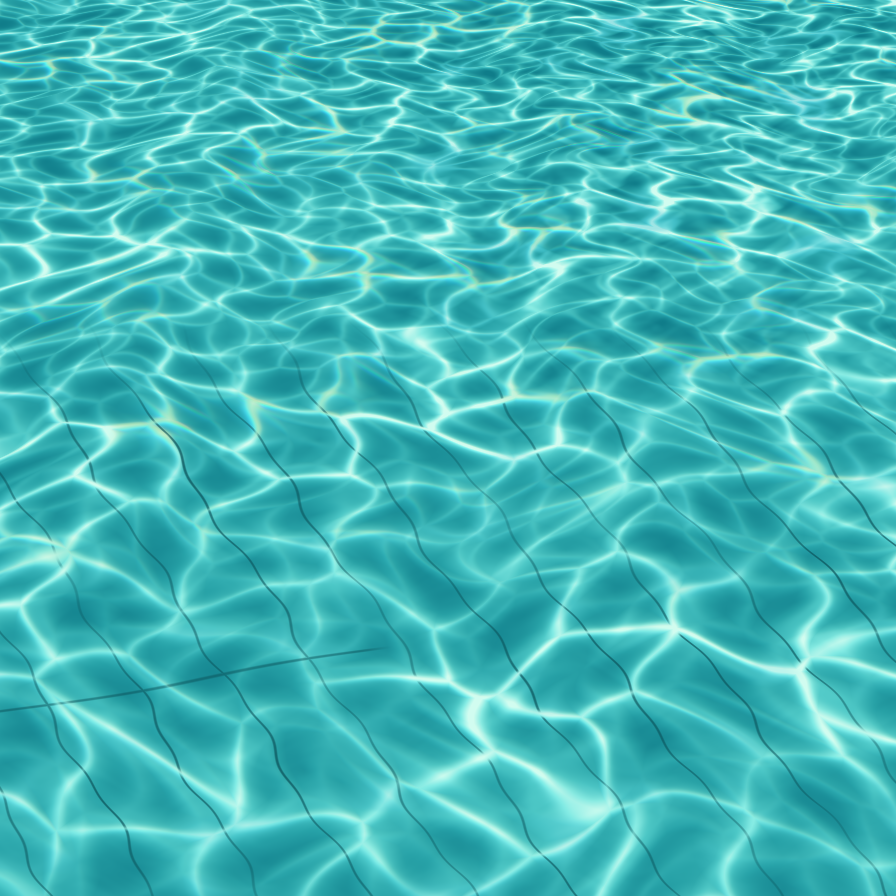
Give the GLSL for this texture, as a WebGL 2 fragment shader.

```glsl
#version 300 es
precision highp float;
// Sunlit pool water seen at a slant: bright caustic webs over a tiled floor.
// Warped cellular noise in perspective gives the webs; sampling it once per
// colour channel splits the light, and layered sines add chop and glints.

uniform vec2 u_resolution;
out vec4 outColor;

const vec3 DEEP  = vec3(0.06, 0.49, 0.54);
const vec3 TEAL  = vec3(0.155, 0.635, 0.655);
const vec3 AQUA  = vec3(0.30, 0.78, 0.775);
const vec3 PALE  = vec3(0.52, 0.92, 0.89);
const vec3 WHITE = vec3(0.82, 0.99, 0.94);
const vec3 SKY   = vec3(0.21, 0.71, 0.81);
const vec3 WARM  = vec3(0.62, 0.87, 0.68);

const float HORIZON = 1.6;            // height of the vanishing line
const vec2  WEB_SCALE = vec2(9.6, 20.0);
const float LINE_WIDTH = 0.085;
const float GLOW_FALLOFF = 3.1;
const float BASE_LIGHT = 0.05;
const float DISPERSION = 0.007;
const float TILE_SIZE = 0.117;
const float TILE_SLANT = 0.54;
const float GROUT_WIDTH = 0.0013;

vec2 hash2(vec2 c) {
    vec3 h = fract(c.xyx * vec3(0.1031, 0.1030, 0.0973));
    h += dot(h, h.yzx + 33.33);
    return fract((h.xx + h.yz) * h.zy);
}

// Irregular smooth field of rotated sines, about -1 to 1.
float swell(vec2 q) {
    float sum = 0.0, amp = 0.5;
    for (int i = 0; i < 4; i++) {
        q = mat2(0.8, 0.6, -0.6, 0.8) * q * 1.37 + 1.7;
        sum += amp * sin(q.x + 1.3 * sin(q.y * 0.9));
        amp *= 0.75;
    }
    return sum * 0.85;
}

// Bends the plane so that straight cell borders become curved.
vec2 bend(vec2 q, float chop) {
    q += vec2(0.22, 0.30) * sin(q.yx * vec2(1.3, 1.1) + vec2(0.4, 2.1));
    q += vec2(0.11, 0.17) * sin(q.yx * vec2(2.9, 2.5) + vec2(3.0, 0.7));
    q += 0.06 * sin(q.yx * vec2(6.1, 5.3) + q * 0.8);
    q.x += chop * 0.16 * sin(q.y * 5.0 + 2.0 * sin(q.x * 1.7));
    return q;
}

// Gap between the two nearest cell points: zero on the borders.
float cellGap(vec2 q) {
    vec2 cell = floor(q), f = fract(q);
    float near = 9.0, next = 9.0;
    for (int y = -1; y <= 1; y++)
    for (int x = -1; x <= 1; x++) {
        vec2 o = vec2(x, y);
        float d = length(o + 0.08 + 0.84 * hash2(cell + o) - f);
        next = min(next, max(near, d));
        near = min(near, d);
    }
    return next - near;
}

// Light gathered on the floor: a broad glow, sharp threads and a faint finer web.
float caustic(vec2 q, float far, float chop, float blur) {
    vec2 w = bend(q, chop);
    float strength = clamp(0.5 + 0.6 * swell(w * 0.8 + 4.0), 0.0, 1.0);
    float gap = cellGap(w);
    float fine = cellGap(w * 1.63 + vec2(7.3, 2.9) + 0.25 * sin(w.yx * 2.3));
    float width = LINE_WIDTH * (0.6 + 0.5 * strength) + blur;
    float thread = exp(-gap * gap / (width * width));
    float fineThread = exp(-fine * fine / (width * width * 2.0));
    float light = exp(-GLOW_FALLOFF * gap) * (0.34 + 0.18 * strength);
    light += thread * (0.04 + 0.32 * strength);
    light += exp(-7.0 * fine * fine) * 0.16;
    return light + fineThread * (0.04 + 0.16 * far) * (1.0 - 0.6 * strength);
}

vec3 waterRamp(float v) {
    v = clamp(v, 0.0, 1.0) * 4.0;
    vec3 c = mix(DEEP, TEAL, clamp(v, 0.0, 1.0));
    c = mix(c, AQUA, clamp(v - 1.0, 0.0, 1.0));
    c = mix(c, PALE, clamp(v - 2.0, 0.0, 1.0));
    return mix(c, WHITE, clamp(v - 3.0, 0.0, 1.0));
}

// Thin wavy joints between floor tiles, plus one cross joint.
float grout(vec2 p) {
    float wobble = 0.006 * sin(p.y * 43.0 + p.x * 9.0) + 0.003 * sin(p.y * 91.0 - p.x * 17.0);
    float shrink = 1.0 - 0.25 * p.y;
    float u = (p.x + TILE_SLANT * p.y + wobble) / (shrink * TILE_SIZE);
    float d = abs(fract(u) - 0.5) * TILE_SIZE * shrink * 0.88;
    float cross = abs(p.y - 0.205 - 0.17 * p.x - 0.4 * wobble);
    float soft = 0.9 / u_resolution.y;
    float joint = 1.0 - smoothstep(GROUT_WIDTH - soft, GROUT_WIDTH + soft, d);
    float bar = 1.0 - smoothstep(GROUT_WIDTH - soft, GROUT_WIDTH + soft, cross);
    joint *= 0.7 + 0.3 * swell(p * 9.0);
    return max(joint, bar * 0.7 * (1.0 - smoothstep(0.40, 0.44, p.x)));
}

void main() {
    vec2 p = gl_FragCoord.xy / u_resolution;

    // Perspective onto the water plane
    float inv = 1.0 / (HORIZON - p.y);
    vec2 q = vec2((p.x - 0.5) * inv, inv) * WEB_SCALE;
    q.y += 0.05 * q.x;
    float blur = 0.5 * WEB_SCALE.y * inv * inv / u_resolution.y;
    float far = smoothstep(0.25, 0.75, p.y);
    float chop = smoothstep(0.45, 0.85, p.y) * smoothstep(0.15, 0.75, p.x);

    // Each channel lands at a slightly different place
    float patches = smoothstep(0.15, 0.8, swell(p * vec2(15.0, 26.0) + 2.0));
    vec2 split = vec2(0.5, 1.0) * DISPERSION * (1.0 + 5.0 * patches * far);
    vec3 light = vec3(caustic(q - split, far, chop, blur), caustic(q, far, chop, blur),
                      caustic(q + split, far, chop, blur));

    // Broad shading, then flat sky glints and ripples on the choppy side
    float shade = 0.05 * swell(p * vec2(6.0, 11.0)) - 0.05 * smoothstep(0.6, 1.0, p.y);
    float glint = smoothstep(0.2, 0.75, swell(p * vec2(30.0, 80.0) + sin(p.yx * 31.0))) * chop;
    float ripple = swell(p * vec2(55.0, 125.0) + 1.5 * sin(p.yx * 47.0));
    light += BASE_LIGHT + shade + 0.24 * glint + ripple * (0.015 + 0.10 * chop);
    vec3 color = vec3(waterRamp(light.r).r, waterRamp(light.g).g, waterRamp(light.b).b);

    // Cool and warm tints
    float cool = smoothstep(0.2, 0.7, swell(p * vec2(17.0, 34.0) + 8.0));
    color = mix(color, SKY, cool * (0.12 + 0.25 * chop) * smoothstep(0.2, 0.5, light.g));
    float warm = patches * smoothstep(0.55, 0.85, light.r) * smoothstep(0.2, 0.6, p.y);
    color = mix(color, WARM, 0.5 * warm);

    float joints = grout(p) * (1.0 - smoothstep(0.5, 0.66, p.y)) * (1.0 - smoothstep(0.6, 0.95, light.g));
    color = mix(color, DEEP * 0.62, 0.7 * joints);
    outColor = vec4(color, 1.0);
}
```
